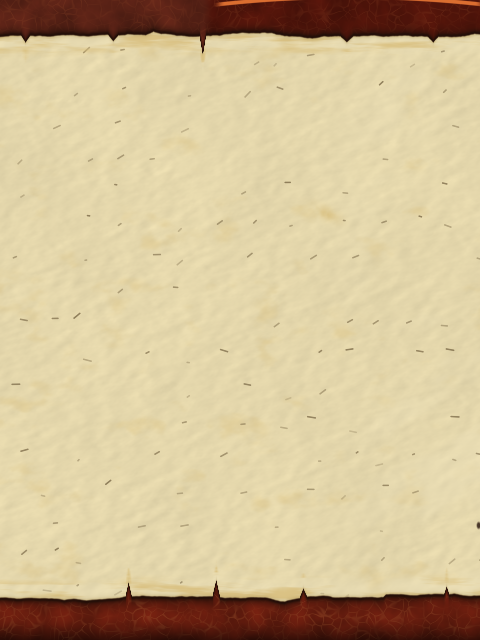
This background is drawn by a Shadertoy shader. Its source:

```glsl
// A torn parchment sheet lying over cracked red leather.
// Two noisy, notched edges form the sheet's distance field; embossed noise gives
// the paper relief, hashed cells scatter its fibres, and Worley ridges vein the leather.

// All lengths are fractions of the canvas height
const vec3 PAPER = vec3(0.895, 0.842, 0.672);
const vec3 PAPER_LIGHT = vec3(0.93, 0.885, 0.735);
const vec3 STAIN = vec3(0.84, 0.73, 0.46);
const vec3 FIBRE = vec3(0.45, 0.38, 0.25);
const vec3 LEATHER_DARK = vec3(0.30, 0.07, 0.035);
const vec3 LEATHER_RED = vec3(0.43, 0.12, 0.06);
const vec3 LEATHER_DULL = vec3(0.37, 0.14, 0.09);
const vec3 VEIN = vec3(0.56, 0.28, 0.15);
const vec3 SHADOW = vec3(0.13, 0.055, 0.03);
const vec3 COPPER = vec3(0.86, 0.43, 0.19);
const float TOP_EDGE = 0.944;
const float BOTTOM_EDGE = 0.067;
const float RELIEF = 0.085;
const float FIBRE_CELL = 0.052;
const float LEATHER_SCALE = 72.0;

// Tears: position along the edge, depth into the sheet, half width
const vec3 TOP_TEARS[9] = vec3[9](
    vec3(0.040, 0.011, 0.007), vec3(0.177, 0.010, 0.008), vec3(0.240, -0.006, 0.012),
    vec3(0.317, 0.030, 0.005), vec3(0.380, -0.006, 0.070), vec3(0.488, 0.006, 0.035),
    vec3(0.542, 0.009, 0.010), vec3(0.677, 0.009, 0.008), vec3(0.742, -0.006, 0.022));
const vec3 BOTTOM_TEARS[6] = vec3[6](
    vec3(0.135, -0.006, 0.070), vec3(0.201, 0.022, 0.005), vec3(0.338, 0.026, 0.006),
    vec3(0.445, -0.005, 0.035), vec3(0.474, 0.014, 0.006), vec3(0.698, 0.012, 0.004));

vec2 hash2(vec2 p) {
    vec3 q = fract(p.xyx * vec3(0.1031, 0.1030, 0.0973));
    q += dot(q, q.yzx + 33.33);
    return fract((q.xx + q.yz) * q.zy);
}

float noise(vec2 p) {
    vec2 i = floor(p), f = fract(p);
    f = f * f * (3.0 - 2.0 * f);
    return mix(mix(hash2(i).x, hash2(i + vec2(1, 0)).x, f.x),
               mix(hash2(i + vec2(0, 1)).x, hash2(i + vec2(1, 1)).x, f.x), f.y);
}

float fbm(vec2 p) {
    float sum = 0.0, amp = 0.5;
    for (int i = 0; i < 4; i++) {
        sum += amp * noise(p);
        p = mat2(1.6, 1.2, -1.2, 1.6) * p + 7.3;
        amp *= 0.5;
    }
    return sum;
}

float tear(float x, vec3 t) {
    return t.y * max(0.0, 1.0 - abs(x - t.x) / t.z);
}

// Signed distance to the torn edges, positive on the paper
float sheet(vec2 p) {
    float top = TOP_EDGE - p.y - 0.009 * (fbm(vec2(p.x * 38.0, 2.0)) - 0.5);
    float bottom = p.y - BOTTOM_EDGE - 0.008 * (fbm(vec2(p.x * 34.0, 19.0)) - 0.5);
    for (int i = 0; i < 9; i++) top -= tear(p.x, TOP_TEARS[i]);
    for (int i = 0; i < 6; i++) bottom -= tear(p.x, BOTTOM_TEARS[i]);
    bottom -= 0.004 * smoothstep(0.598, 0.604, p.x);
    return min(top, bottom);
}

// Ridges between the two nearest cell points
float veins(vec2 p) {
    p += 0.9 * vec2(noise(p * 0.8), noise(p * 0.8 + 31.0));
    vec2 cell = floor(p);
    float near = 9.0, next = 9.0;
    for (int k = 0; k < 9; k++) {
        vec2 c = cell + vec2(k % 3 - 1, k / 3 - 1);
        float d = length(c + hash2(c) - p);
        next = min(next, max(near, d));
        near = min(near, d);
    }
    return 1.0 - smoothstep(0.0, 0.22, next - near);
}

vec3 leather(vec2 p, float d, float px) {
    float upper = step(0.5, p.y);
    float dull = upper * (1.0 - smoothstep(0.315, 0.335, p.x));
    vec3 col = mix(LEATHER_RED, mix(LEATHER_DARK, LEATHER_RED, 0.25), upper);
    col = mix(col, LEATHER_DULL, dull);
    col *= 0.72 + 0.5 * fbm(p * 30.0);
    float vein = veins(p * LEATHER_SCALE) * noise(p * 55.0);
    col = mix(col, VEIN, vein * mix(0.55, 0.28, upper));
    col *= mix(smoothstep(-0.035, 0.04, p.y), 1.0, upper);
    // Copper rim, a shallow arc broken by the top of the canvas
    float off = p.x - 0.547;
    float arc = abs(p.y - 1.0045 + 0.27 * off * off);
    float rim = 1.0 - smoothstep(0.0018, 0.0018 + 1.5 * px, arc);
    col = mix(col, COPPER, rim * (1.0 - smoothstep(0.195, 0.215, abs(off))));
    return mix(col, SHADOW, 0.95 * exp(min(d + 0.003, 0.0) / 0.006));
}

float fibres(vec2 p, float px) {
    vec2 cell = floor(p / FIBRE_CELL);
    vec2 h = hash2(cell + 5.0), g = hash2(cell + 71.0);
    vec2 q = p - (cell + 0.25 + 0.5 * h) * FIBRE_CELL;
    float angle = mix(-0.35, 0.85, g.x), len = mix(0.001, 0.006, g.y);
    vec2 dir = vec2(cos(angle), sin(angle));
    float d = length(q - dir * clamp(dot(q, dir), -len, len));
    float ink = 1.0 - smoothstep(0.0003, 0.0006 + px, d);
    return ink * step(0.58, hash2(cell + 133.0).x) * mix(0.25, 0.75, h.y);
}

vec3 parchment(vec2 p, float d, float px) {
    // Slanted emboss, lit from the upper left
    vec2 q = mat2(0.9, -0.42, 0.42, 0.9) * p * vec2(1.0, 1.0);
    vec2 r = q * vec2(42.0, 78.0);
    float emboss = fbm(r) - fbm(r + vec2(-0.35, 0.5));
    vec3 col = PAPER * (1.0 - RELIEF * emboss);
    col *= 0.975 + 0.05 * fbm(p * 7.0);
    // Yellow blotches and broad pale creases toward the right
    col = mix(col, STAIN, 0.32 * smoothstep(0.58, 0.82, fbm(p * vec2(17.0, 27.0) + 4.0)));
    float crease = smoothstep(0.42, 0.62, fbm(q * vec2(7.0, 16.0) + 12.0));
    col = mix(col, PAPER_LIGHT, 0.35 * crease * smoothstep(0.45, 0.72, p.x));
    // Small brown smear
    vec2 s = (p - vec2(0.508, 0.668)) * vec2(1.0, 2.2) + vec2(0.0, 0.9 * (p.x - 0.508));
    col = mix(col, STAIN, 0.7 * exp(-dot(s, s) / 0.0005) * fbm(p * 55.0) * 1.5);
    col = mix(col, FIBRE, fibres(p, px));
    // Streaked, yellowed border with a thin worn rim
    float streak = fbm(p * vec2(13.0, 100.0));
    float border = 1.0 - smoothstep(0.012, 0.036, d);
    col = mix(col, PAPER_LIGHT, 0.35 * border);
    col = mix(col, STAIN, border * smoothstep(0.38, 0.7, streak) * 0.75);
    col = mix(col, STAIN * 0.82, 0.65 * exp(-max(d, 0.0) / 0.0025));
    // Ink fleck at the right margin
    float fleck = length((p - vec2(0.748, 0.179)) * vec2(1.0, 0.6));
    return mix(col, SHADOW, 0.8 * (1.0 - smoothstep(0.0015, 0.003 + px, fleck)));
}

void mainImage(out vec4 fragColor, in vec2 fragCoord) {
    float px = 1.0 / iResolution.y;
    vec2 p = fragCoord * px;
    float d = sheet(p);
    vec3 col = mix(leather(p, d, px), parchment(p, d, px), smoothstep(-px, px, d));
    fragColor = vec4(col, 1.0);
}
```
